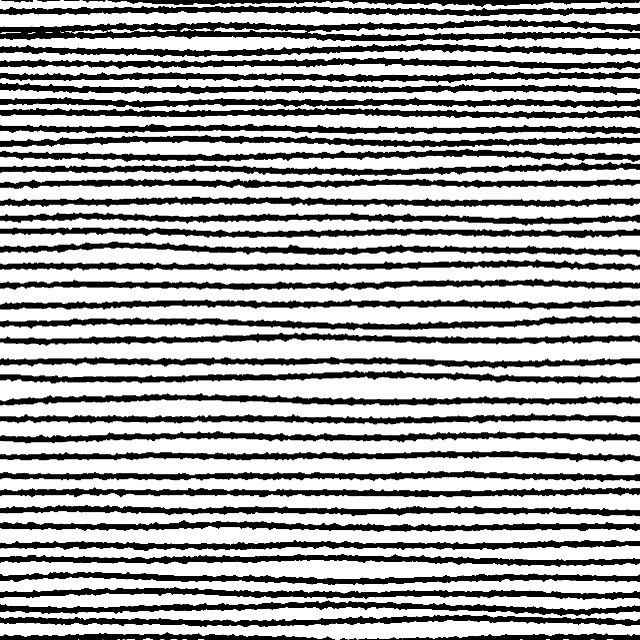
Reproduce this pattern procedurally as a WebGL 1 fragment shader.

```glsl
precision highp float;

// Hand-inked black horizontal lines on white, packed tighter near the top.
// Each row drifts with slow gradient noise; its two edges get separate fine
// noise and small nibs, then are snapped to soft steps for a ragged, cut look.

#define ROWS 41
#define ROW_JITTER 0.0032
#define DRIFT 0.012
#define DRIFT_FREQ 2.6
#define STEP_SIZE 0.00156
#define HALF_WIDTH 2.70
#define ROUGHNESS 2.9
#define ROUGH_FREQ 72.0
#define NIB_FREQ 115.0
#define NIB_CHANCE 0.22
#define INK vec3(0.0)
#define PAPER vec3(1.0)

uniform vec2 u_resolution;

const float PI = 3.14159265;

float hash(vec2 p) {
  vec3 q = fract(vec3(p.xyx) * 0.1031);
  q += dot(q, q.yzx + 33.33);
  return fract((q.x + q.y) * q.z);
}

// One-dimensional gradient noise, a separate strand for each seed
float gradientNoise(float x, float seed) {
  x += 19.0 * hash(vec2(seed, 4.7));
  float cell = floor(x);
  float f = x - cell;
  float g0 = 2.0 * hash(vec2(cell, seed)) - 1.0;
  float g1 = 2.0 * hash(vec2(cell + 1.0, seed)) - 1.0;
  float blend = f * f * f * (f * (f * 6.0 - 15.0) + 10.0);
  return mix(g0 * f, g1 * (f - 1.0), blend);
}

// Rounds to whole steps with a short ramp between them
float softRound(float v) {
  return floor(v) + smoothstep(0.35, 0.65, fract(v));
}

// Height of a row: slow change of spacing plus a small random offset
float rowHeight(float row) {
  float t = row / float(ROWS - 1);
  float depth = 0.9975 * t - 0.047 * sin(PI * t)
              - 0.0215 * sin(2.0 * PI * t) + 0.0065 * sin(3.0 * PI * t);
  float inner = step(0.5, row) * step(row, float(ROWS) - 1.5);
  return 1.0 - depth + inner * ROW_JITTER * (2.0 * hash(vec2(row, 91.3)) - 1.0);
}

// Short narrow bumps scattered along an edge, 0 to 1
float nibs(float x, float seed) {
  float s = x * NIB_FREQ + 11.0 * hash(vec2(seed, 8.1));
  float cell = floor(s);
  float present = step(hash(vec2(cell, seed + 0.5)), NIB_CHANCE);
  float middle = 0.35 + 0.3 * hash(vec2(cell, seed + 0.8));
  return present * (1.0 - smoothstep(0.12, 0.35, abs(s - cell - middle)));
}

// Outward reach of one edge from the centre line, in steps
float edgeReach(float x, float seed) {
  float fine = ROUGHNESS * gradientNoise(x * ROUGH_FREQ, seed);
  float slow = 0.9 * gradientNoise(x * 9.0, seed + 0.3);
  float blot = 1.3 * smoothstep(0.34, 0.45, gradientNoise(x * 17.0, seed + 0.6));
  return max(1.3, HALF_WIDTH + fine + slow + blot) + nibs(x, seed);
}

// Ink coverage of one row at point p
float inkRow(vec2 p, float row, float height, float soft) {
  float drift = gradientNoise(p.x * DRIFT_FREQ, row + 200.0)
              + 0.3 * gradientNoise(p.x * 7.0, row + 300.0);
  float centre = (height + DRIFT * drift) / STEP_SIZE;
  float top = softRound(centre + edgeReach(p.x, 2.0 * row + 400.0)) * STEP_SIZE;
  float bottom = softRound(centre - edgeReach(p.x, 2.0 * row + 401.0)) * STEP_SIZE;
  return clamp((top - p.y) / soft + 0.5, 0.0, 1.0)
       * clamp((p.y - bottom) / soft + 0.5, 0.0, 1.0);
}

void main() {
  vec2 p = gl_FragCoord.xy / u_resolution;
  float soft = 0.75 / u_resolution.y;
  float ink = 0.0;
  for (int i = 0; i < ROWS; i++) {
    float row = float(i);
    float height = rowHeight(row);
    if (abs(p.y - height) < 0.025) {
      ink = max(ink, inkRow(p, row, height, soft));
    }
  }
  gl_FragColor = vec4(mix(PAPER, INK, ink), 1.0);
}
```
